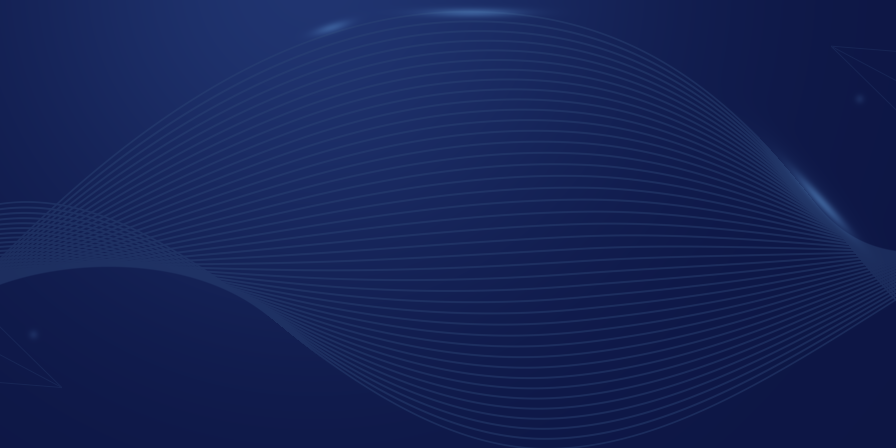
Give the GLSL for this background, as a WebGL 1 fragment shader.

```glsl
precision highp float;
// Draws a twisting ribbon of fine lines with soft glints on a deep blue gradient.

uniform vec2 u_resolution;

const float TAU = 6.28319;
const vec3 NIGHT = vec3(0.050, 0.085, 0.267);
const vec3 HAZE = vec3(0.125, 0.205, 0.440);
const vec3 LINE = vec3(0.170, 0.270, 0.460);
const vec3 GLINT = vec3(0.340, 0.540, 0.780);
const vec2 HAZE_CENTER = vec2(0.70, 1.05);
const float HAZE_FALLOFF = 1.9;
const float LINE_COUNT = 40.0;
const float LINE_WIDTH = 0.0043;
const float LINE_ALPHA = 0.46;
const float EDGE_CROWDING = 0.15;
const float FAN_LENGTH = 0.15;

// Cubic through two knots, each holding x, height and slope.
float hermite(float x, vec3 a, vec3 b) {
  float span = b.x - a.x;
  float t = (x - a.x) / span;
  float u = 1.0 - t;
  return mix(a.y, b.y, t * t * (3.0 - 2.0 * t))
       + span * t * u * (a.z * u - b.z * t);
}

// Cubic chain through four knots.
float chain(float x, vec3 a, vec3 b, vec3 c, vec3 d) {
  if (x < b.x) return hermite(x, a, b);
  if (x < c.x) return hermite(x, b, c);
  return hermite(x, c, d);
}

// Heights of the first, middle and last line of the ribbon.
vec3 guides(float x) {
  float first = chain(x, vec3(0.0, 0.422, 1.02), vec3(1.04, 0.974, 0.0),
                         vec3(1.69, 0.695, -1.02), vec3(2.0, 0.33, -1.1));
  float middle = chain(x, vec3(0.0, 0.373, 0.21), vec3(0.52, 0.437, 0.09),
                          vec3(1.3, 0.50, 0.03), vec3(2.0, 0.44, -0.14));
  float last = chain(x, vec3(0.0, 0.545, 0.15), vec3(0.65, 0.255, -0.78),
                        vec3(1.22, -0.002, 0.0), vec3(2.0, 0.331, 0.63));
  return vec3(first, middle, last);
}

// Parabola across the guides: y = x + y * s + z * s * s, with s in -0.5..0.5.
vec3 parabola(vec3 g) {
  return vec3(g.y, g.x - g.z, 2.0 * (g.x + g.z) - 4.0 * g.y);
}

float stroke(float dist, float width, float px) {
  return 1.0 - smoothstep(0.5 * width - 0.7 * px, 0.5 * width + 0.7 * px, dist);
}

// Lines of one sheet of the ribbon; stretch is the height gained per unit of s.
float sheet(float s, float stretch, vec3 drift, float px) {
  float angle = TAU * (s + 0.5);
  float density = 1.0 + EDGE_CROWDING * cos(angle);
  float phase = LINE_COUNT * (s + 0.5 + EDGE_CROWDING * sin(angle) / TAU);
  float slope = drift.x + s * (drift.y + s * drift.z);
  float tilt = inversesqrt(1.0 + slope * slope);
  float spacing = max(stretch * tilt / (LINE_COUNT * density), 0.0001);
  float dist = abs(fract(phase + 0.5) - 0.5) * spacing;
  float average = min(LINE_WIDTH / spacing, 1.0);
  float resolved = smoothstep(1.5 * px, 3.0 * px, spacing);
  float lines = mix(average, stroke(dist, LINE_WIDTH, px), resolved);
  float margin = (0.5 - abs(s)) * stretch * tilt + 0.5 * LINE_WIDTH;
  return lines * smoothstep(-px, px, margin) * step(abs(s), 0.5 + 0.5 / LINE_COUNT);
}

// Both sheets of the folded ribbon, found by solving the parabola for s.
float ribbon(vec2 p, float px) {
  const float e = 0.005;
  vec3 k = parabola(guides(p.x));
  vec3 drift = (parabola(guides(p.x + e)) - k) / e;
  float bend = (k.z < 0.0 ? -1.0 : 1.0) * max(abs(k.z), 0.0001);
  float disc = k.y * k.y + 4.0 * bend * (p.y - k.x);
  float root = sqrt(max(disc, 0.000001));
  float w = k.y + (k.y < 0.0 ? -root : root);
  float near = sheet(2.0 * (p.y - k.x) / w, root, drift, px);
  float far = sheet(-0.5 * w / bend, root, drift, px);
  float fold = smoothstep(-px, px, 0.25 * disc / abs(bend));
  return fold * (1.0 - (1.0 - near) * (1.0 - far));
}

// Three thin rays that leave an apex toward the side.
float fan(vec2 p, float px) {
  float rays = 0.0;
  for (int i = 0; i < 3; i++) {
    float slope = 0.08 + 0.45 * float(i);
    float dist = abs(p.y + slope * p.x) * inversesqrt(1.0 + slope * slope);
    rays = max(rays, stroke(dist, 0.002, px));
  }
  return rays * step(0.0, p.x) * step(p.x, FAN_LENGTH);
}

float glow(vec2 p, vec2 center, float angle, vec2 size) {
  vec2 d = p - center;
  float c = cos(angle);
  float s = sin(angle);
  d = vec2(c * d.x + s * d.y, c * d.y - s * d.x) / size;
  return exp(-dot(d, d));
}

void main() {
  vec2 p = gl_FragCoord.xy / u_resolution * vec2(2.0, 1.0);
  float px = 1.0 / u_resolution.y;

  // Background gradient.
  vec2 fromHaze = p - HAZE_CENTER;
  vec3 color = mix(NIGHT, HAZE, exp(-HAZE_FALLOFF * dot(fromHaze, fromHaze)));

  // Line work.
  color = mix(color, LINE, LINE_ALPHA * ribbon(p, px));
  float fans = fan(p - vec2(1.855, 0.897), px) + fan(vec2(0.138, 0.135) - p, px);
  color = mix(color, LINE, 0.3 * fans);

  // Glints along the crest and the falling edge, then two dim dots.
  float light = 0.45 * glow(p, vec2(0.74, 0.938), 0.3, vec2(0.040, 0.010));
  light += 0.5 * glow(p, vec2(1.055, 0.972), 0.0, vec2(0.105, 0.010));
  light += 0.5 * glow(p, vec2(1.835, 0.548), -0.83, vec2(0.085, 0.011));
  light += 0.12 * glow(p, vec2(1.80, 0.57), -0.83, vec2(0.15, 0.035));
  light += 0.16 * glow(p, vec2(1.919, 0.779), 0.0, vec2(0.010));
  light += 0.16 * glow(p, vec2(0.075, 0.253), 0.0, vec2(0.010));
  gl_FragColor = vec4(mix(color, GLINT, min(light, 1.0)), 1.0);
}
```
